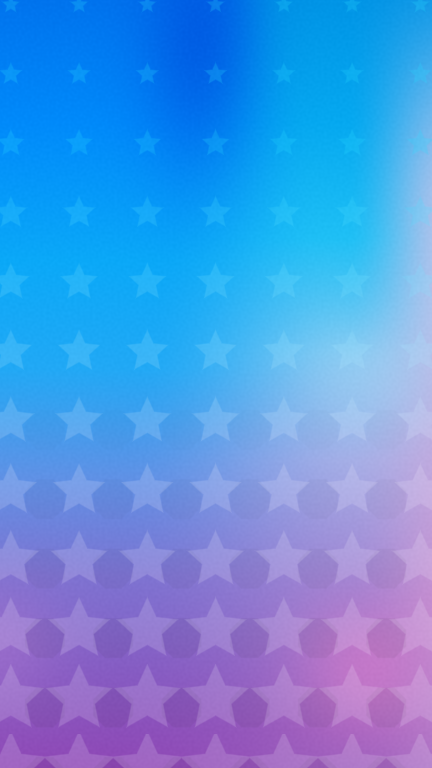
Write a WebGL 1 fragment shader that draws this background.

```glsl
precision highp float;
// Blue to violet blurred gradient with a grid of pale stars growing downwards.
uniform vec2 u_resolution;

const float PI = 3.14159;

float ramp(float a, float b, float t) {
    return clamp((t - a) / (b - a), 0.0, 1.0);
}

float glow(vec2 p, vec2 center, vec2 size) {
    vec2 d = (p - center) / size;
    return exp(-dot(d, d));
}

vec2 gradientAt(vec2 cell) {
    float angle = 2.0 * PI * fract(sin(dot(cell, vec2(127.1, 311.7))) * 4375.85);
    return vec2(cos(angle), sin(angle));
}

float gradientNoise(vec2 p) {
    vec2 i = floor(p), f = fract(p);
    vec2 s = f * f * (3.0 - 2.0 * f);
    vec2 e = vec2(0.0, 1.0);
    float low = mix(dot(gradientAt(i), f), dot(gradientAt(i + e.yx), f - e.yx), s.x);
    float high = mix(dot(gradientAt(i + e), f - e), dot(gradientAt(i + 1.0), f - 1.0), s.x);
    return mix(low, high, s.y);
}

// Signed distance to a five-pointed star with one tip up
float starDistance(vec2 p, float radius) {
    float a = abs(mod(atan(p.x, p.y) + PI / 5.0, PI * 0.4) - PI / 5.0);
    vec2 q = length(p) * vec2(sin(a), cos(a)) - vec2(0.0, radius);
    return dot(q, normalize(vec2(0.612, 0.282)));
}

float octagonDistance(vec2 p, float radius) {
    p = abs(p);
    return max(max(p.x, p.y), (p.x + p.y) * 0.707) - radius;
}

// Vertical ramps; t runs from the top down
vec3 leftRamp(float t) {
    vec3 c = mix(vec3(0.0, 0.45, 0.93), vec3(0.0, 0.54, 0.98), ramp(0.0, 0.16, t));
    c = mix(c, vec3(0.04, 0.66, 0.97), ramp(0.16, 0.34, t));
    c = mix(c, vec3(0.13, 0.66, 0.96), ramp(0.34, 0.48, t));
    c = mix(c, vec3(0.37, 0.57, 0.90), ramp(0.48, 0.62, t));
    c = mix(c, vec3(0.49, 0.45, 0.82), ramp(0.62, 0.75, t));
    c = mix(c, vec3(0.53, 0.34, 0.75), ramp(0.75, 0.90, t));
    return mix(c, vec3(0.56, 0.28, 0.71), ramp(0.90, 1.0, t));
}

vec3 rightRamp(float t) {
    vec3 c = mix(vec3(0.0, 0.58, 0.90), vec3(0.02, 0.66, 0.94), ramp(0.0, 0.16, t));
    c = mix(c, vec3(0.12, 0.75, 0.96), ramp(0.16, 0.31, t));
    c = mix(c, vec3(0.46, 0.78, 0.95), ramp(0.31, 0.46, t));
    c = mix(c, vec3(0.65, 0.68, 0.90), ramp(0.46, 0.60, t));
    c = mix(c, vec3(0.62, 0.53, 0.83), ramp(0.60, 0.75, t));
    return mix(c, vec3(0.61, 0.37, 0.74), ramp(0.75, 0.95, t));
}

vec3 background(vec2 p) {
    float split = ramp(0.0, 0.6, p.y);
    float side = smoothstep(mix(0.46, 0.28, split), mix(0.66, 0.86, split), p.x);
    vec3 c = mix(leftRamp(p.y), rightRamp(p.y), side);

    // Deep blue shaft at the top
    c = mix(c, vec3(0.0, 0.34, 0.88), 0.8 * glow(p, vec2(0.46, 0.04), vec2(0.13, 0.16)));
    // Pale lilac right edge
    vec3 lilac = mix(vec3(0.74, 0.76, 0.92), vec3(0.78, 0.57, 0.82), ramp(0.4, 0.78, p.y));
    float edge = smoothstep(0.80, 1.06, p.x) * smoothstep(-0.08, 0.3, p.y);
    c = mix(c, lilac, edge * (1.0 - 0.6 * ramp(0.8, 1.0, p.y)));
    // Soft pools of light
    c = mix(c, vec3(0.70, 0.83, 0.95), 0.4 * glow(p, vec2(0.86, 0.49), vec2(0.16, 0.07)));
    c = mix(c, vec3(0.82, 0.48, 0.79), 0.7 * glow(p, vec2(0.85, 0.87), vec2(0.16, 0.09)));
    c = mix(c, vec3(0.66, 0.46, 0.81), 0.5 * glow(p, vec2(0.0, 0.84), vec2(0.14, 0.08)));
    return c;
}

void main() {
    vec2 uv = gl_FragCoord.xy / u_resolution;
    float aspect = u_resolution.y / u_resolution.x;
    float pixel = 1.0 / u_resolution.x;
    vec2 p = vec2(uv.x, 1.0 - uv.y);
    vec3 color = background(p);

    // Star grid, measured in canvas widths
    vec2 pitch = vec2(0.158, 0.0904 * aspect);
    vec2 grid = (vec2(p.x, p.y * aspect) - vec2(0.025, 0.006 * aspect)) / pitch;
    vec2 id = floor(grid + 0.5);
    vec2 local = (grid - id) * pitch * vec2(1.0, -1.0);
    float star = starDistance(local, 0.0205 + 0.006 * id.y);

    // Darker facets between the lower stars
    vec2 between = vec2(abs(local.x) - 0.5 * pitch.x, local.y + 0.02);
    float facet = smoothstep(pixel, -pixel, octagonDistance(between, 0.046));
    color *= 1.0 - 0.05 * facet * ramp(5.0, 9.0, id.y);

    // Stars shift from cyan to white down the canvas
    vec3 tint = mix(vec3(0.15, 0.85, 1.0), vec3(0.96, 0.95, 1.0), ramp(0.2, 0.6, p.y));
    float cover = smoothstep(pixel, -pixel, star);
    color = mix(color, tint, cover * mix(0.25, 0.17, ramp(0.1, 0.6, p.y)));

    // Faint paper grain
    color += 0.015 * gradientNoise(vec2(p.x, p.y * aspect) * 140.0);
    gl_FragColor = vec4(clamp(color, 0.0, 1.0), 1.0);
}
```
